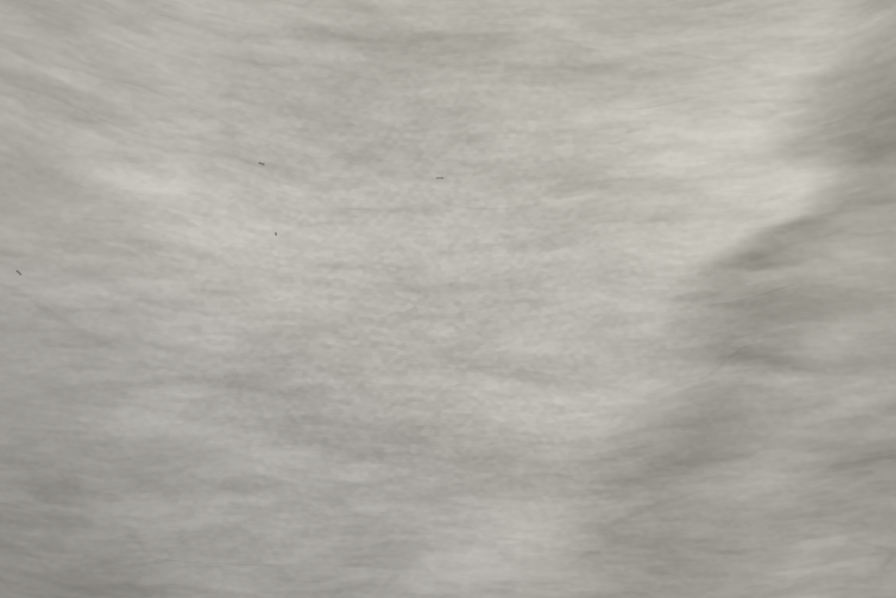
Reproduce this texture procedurally as a Shadertoy shader.

```glsl
// Pale wrinkled cloth: a broad diagonal fold and soft corner shade,
// streaked by stretched, smoothed cellular noise along sagging lines,
// then finished with side-lit wrinkles, grain, a faint weave and dark specks.

const float BASE_TONE    = 0.712;
const float FOLD_DEPTH   = 0.122;
const float FOLD_GLOW    = 0.032;
const float CORNER_SHADE = 0.130;
const float EDGE_SHADE   = 0.036;
const float STREAK_DEPTH = 0.058;
const float STREAK_DECAY = 0.80;
const float RELIEF_DEPTH = 0.034;
const float CREASE_DEPTH = 0.022;
const float GRAIN_DEPTH  = 0.046;
const float WEAVE_DEPTH  = 0.005;
const float SPECK_GRID   = 6.0;
const float SPECK_CHANCE = 0.17;
const vec3  WARM_TINT    = vec3(0.010, 0.000, -0.034);
const vec3  COOL_TINT    = vec3(0.009, 0.000, -0.020);
const vec3  SPECK_COLOR  = vec3(0.33, 0.31, 0.28);

vec3 hash3(vec2 cell) {
    vec3 h = fract(cell.xyx * vec3(0.1031, 0.1030, 0.0973));
    h += dot(h, h.yxz + 33.33);
    return fract((h.xxy + h.yzz) * h.zyx);
}

// Random cell values blended by distance to jittered points, about -0.5..0.5
float cellNoise(vec2 p) {
    vec2 cell = floor(p);
    float total = 0.0, weight = 0.0;
    for (int j = -1; j <= 1; j++) {
        for (int i = -1; i <= 1; i++) {
            vec2 c = cell + vec2(i, j);
            vec3 h = hash3(c + 91.0);
            vec2 offset = c + h.xy - p;
            float w = exp(-7.0 * dot(offset, offset));
            total += w * (h.z - 0.5);
            weight += w;
        }
    }
    return total / weight;
}

// Bend the cloth so that its streaks sag toward the middle
vec2 sag(vec2 p) {
    float bend = 0.05 + 0.16 * smoothstep(0.2, 1.0, p.y);
    float x = p.x - 0.85;
    p.y -= bend * x * x;
    p.y += 0.008 * sin(7.0 * p.x + 5.0 * p.y) + 0.004 * sin(17.0 * p.x - 11.0 * p.y);
    return p;
}

// Broad light: corner shade, left edge and the diagonal fold
float broadLight(vec2 p, float wobble) {
    vec2 fromCorner = p * vec2(0.8, 1.6);
    float corner = exp(-2.5 * dot(fromCorner, fromCorner));
    float d = p.x - 1.043 - 0.51 * p.y + 0.20 * wobble;
    float soft = mix(0.30, 0.15, smoothstep(0.1, 0.7, p.y));
    float fold = smoothstep(-soft, 0.02, d) * mix(1.0, 0.62, smoothstep(0.02, 0.2, d));
    fold *= mix(1.0, 0.55, smoothstep(0.75, 1.0, p.y));
    float across = (d + 0.18) / 0.13;
    float glow = exp(-across * across) * smoothstep(0.2, 0.6, p.y);
    float edges = 1.0 - smoothstep(0.0, 0.35, p.x) + 0.6 * smoothstep(1.38, 1.5, p.x);
    return FOLD_GLOW * glow - FOLD_DEPTH * fold - CORNER_SHADE * corner - EDGE_SHADE * edges;
}

// Horizontal streaks, from wide waves to fine wrinkles
float streaks(vec2 q) {
    float sum = 0.0, depth = STREAK_DEPTH;
    vec2 scale = vec2(2.2, 8.0);
    for (int i = 0; i < 5; i++) {
        sum += depth * cellNoise(q * scale + float(i) * 17.3);
        scale *= vec2(1.9, 2.1);
        depth *= STREAK_DECAY;
    }
    return sum;
}

// Wrinkles lit from above: height differences across the streaks
float relief(vec2 q) {
    vec2 broad = q * vec2(6.0, 24.0) + 53.0;
    vec2 fine = q * vec2(22.0, 60.0) + 77.0;
    vec2 shift = vec2(0.05, 0.35);
    return cellNoise(broad) - cellNoise(broad + shift)
         + 0.8 * (cellNoise(fine) - cellNoise(fine + shift));
}

// Short dark lines where the noise crosses zero
float creases(vec2 q) {
    float line = 1.0 - smoothstep(0.0, 0.14, abs(cellNoise(q * vec2(4.0, 20.0) + 41.0)));
    return line * smoothstep(0.0, 0.3, cellNoise(q * vec2(7.0, 11.0) + 63.0));
}

// Sparse short capsules, at most one in each grid cell
float specks(vec2 p, float pixel) {
    vec2 cell = floor(p * SPECK_GRID);
    vec3 place = hash3(cell + 7.0);
    vec3 form = hash3(cell + 151.0);
    vec2 local = p - (cell + 0.15 + 0.7 * place.xy) / SPECK_GRID;
    float angle = 2.4 * (form.x - 0.7);
    vec2 along = vec2(cos(angle), sin(angle));
    float reach = mix(0.001, 0.005, form.y);
    float dist = length(local - along * clamp(dot(local, along), -reach, reach)) - 0.0016;
    float present = step(place.z, SPECK_CHANCE) * step(p.x, 1.1) * step(0.35, p.y);
    return present * (1.0 - smoothstep(-pixel, pixel, dist)) * mix(0.45, 0.9, form.z);
}

void mainImage(out vec4 fragColor, in vec2 fragCoord) {
    vec2 p = fragCoord / iResolution.y;
    vec2 q = sag(p);

    float wobble = cellNoise(q * vec2(3.0, 13.0) + 29.0);
    float tone = BASE_TONE + broadLight(p, wobble);
    tone += 0.040 * cellNoise(p * vec2(2.5, 3.2) + 5.0);
    tone += streaks(q) + RELIEF_DEPTH * relief(q) - CREASE_DEPTH * creases(q);

    // Grain and weave show most in the middle of the cloth
    vec2 fromMiddle = p - vec2(0.7, 0.5);
    float middle = exp(-5.0 * dot(fromMiddle, fromMiddle));
    tone += GRAIN_DEPTH * mix(0.35, 1.0, middle) * cellNoise(p * vec2(95.0, 140.0));
    tone += WEAVE_DEPTH * middle * sin(310.0 * p.x) * sin(290.0 * q.y);

    float cool = exp(-1.8 * dot(p, p)) + 0.35 * smoothstep(0.7, 0.0, p.y);
    vec3 color = tone + mix(WARM_TINT, COOL_TINT, clamp(cool, 0.0, 1.0));
    color = mix(color, SPECK_COLOR, specks(p, 1.0 / iResolution.y));
    fragColor = vec4(color, 1.0);
}
```
